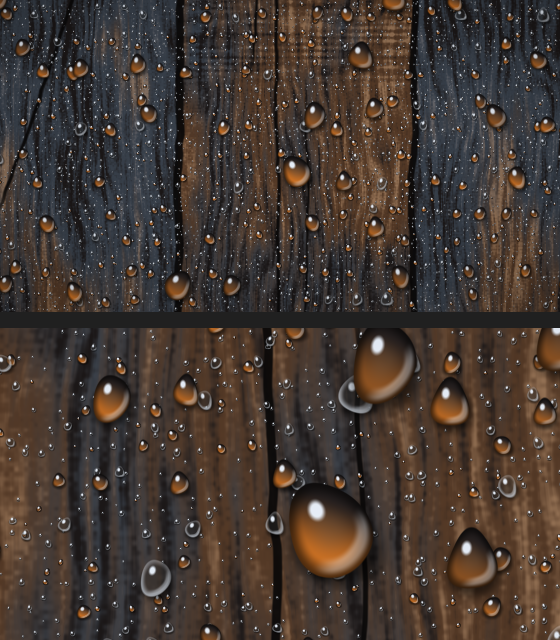
Top: the whole. Bottom: its middle third, enlarged.
Give the GLSL for this texture, as a WebGL 1 fragment shader.

```glsl
precision highp float;
// Wet, weathered planks covered with amber and clear water drops.
// Warped noise makes the vertical grain, distance bands cut seams and cracks,
// and jittered grids of several sizes scatter the shaded drops.
uniform vec2 u_resolution;

const vec3 CHAR = vec3(0.10, 0.085, 0.085);
const vec3 SLATE = vec3(0.21, 0.24, 0.28);
const vec3 GREY = vec3(0.40, 0.40, 0.42);
const vec3 BROWN = vec3(0.31, 0.21, 0.14);
const vec3 TAN = vec3(0.56, 0.43, 0.32);
const vec3 AMBER = vec3(0.76, 0.42, 0.13);
const vec3 GLINT = vec3(0.88, 0.91, 0.95);

float hash(vec2 p) {
  return fract(sin(dot(p, vec2(127.1, 311.7))) * 43758.545);
}

float noise(vec2 p) {
  vec2 i = floor(p), f = fract(p);
  f = f * f * (3.0 - 2.0 * f);
  return mix(mix(hash(i), hash(i + vec2(1.0, 0.0)), f.x),
             mix(hash(i + vec2(0.0, 1.0)), hash(i + 1.0), f.x), f.y);
}

float fbm(vec2 p) {
  float sum = 0.0, amp = 0.5;
  for (int i = 0; i < 4; i++) {
    sum += amp * noise(p);
    p = p * 2.03 + 17.3;
    amp *= 0.5;
  }
  return sum;
}

vec3 ramp(vec3 low, vec3 mid, vec3 high, float t) {
  return mix(mix(low, mid, smoothstep(0.0, 0.5, t)), high, smoothstep(0.5, 1.0, t));
}

// Soft dark band around a wavering vertical path
float crack(vec2 p, float x, float width, float px) {
  float sway = 0.018 * (noise(vec2(x * 31.0, p.y * 5.0)) - 0.5);
  sway += 0.006 * (noise(vec2(x * 17.0, p.y * 28.0)) - 0.5);
  return 1.0 - smoothstep(width - px, width + 1.5 * px, abs(p.x - x - sway));
}

// Wood colour of one plank; warmth runs from slate to brown
vec3 wood(vec2 p, float plank, float warmth) {
  vec2 q = p + vec2(plank * 7.3, plank * 3.1);
  float bend = fbm(vec2(q.x * 4.0, q.y * 1.5));
  float rings = 0.5 + 0.5 * sin(q.x * 150.0 + bend * 55.0);
  float fibre = fbm(vec2(q.x * 75.0 + bend * 9.0, q.y * 4.5));
  float fine = noise(vec2(q.x * 210.0 + bend * 20.0, q.y * 15.0));
  float grit = noise(q * 190.0);
  float stain = fbm(q * vec2(5.0, 2.5) + 9.0);
  float tone = 0.44 + 0.75 * (fibre - 0.47) + 0.24 * (rings - 0.5)
             + 0.24 * (fine - 0.5) + 0.20 * (grit - 0.5) + 0.95 * (stain - 0.47);
  float sawn = smoothstep(0.68, 0.80, p.y) * step(0.5, plank) * step(plank, 1.5);
  tone += sawn * 0.5 * (noise(vec2(q.x * 9.0, q.y * 95.0)) - 0.42);
  float warm = smoothstep(0.25, 0.75, warmth + 1.3 * (stain - 0.47) + 0.5 * (fibre - 0.47));
  return mix(ramp(CHAR, SLATE, GREY, tone), ramp(CHAR, BROWN, TAN, tone), warm);
}

// One grid of drops; radii are fractions of a cell
vec3 addDrops(vec3 col, vec2 p, float cells, float density, vec2 radii,
              float amberShare, float seed, float px) {
  vec2 grid = p * cells;
  grid.x += 5.0 * hash(vec2(floor(grid.y), seed));
  vec2 id = floor(grid) + seed * 13.7;
  float present = step(hash(id), density);
  float size = hash(id + 3.1);
  float radius = mix(radii.x, radii.y, size * size);
  vec2 jitter = vec2(hash(id + 5.7), hash(id + 8.3));
  vec2 q = (fract(grid) - mix(vec2(2.0 * radius), vec2(1.0 - 2.0 * radius), jitter)) / radius;
  float lean = hash(id + 11.9) - 0.5;
  q.x += lean * 0.35 * q.y;
  q.y /= 1.0 + 0.35 * hash(id + 14.2);
  q.x *= 1.0 + 0.18 * clamp(q.y, -1.0, 1.0);
  float d = length(q) * (1.0 + 0.07 * sin(3.0 * atan(q.y, q.x + 0.0001) + lean * 9.0));
  float aa = 1.2 * px * cells / radius;
  float body = present * (1.0 - smoothstep(1.0 - aa, 1.0 + aa * 0.5, d));
  float shadow = 1.0 - smoothstep(0.75, 1.3, length(q + vec2(-0.08, 0.18)));
  col *= 1.0 - 0.55 * present * shadow;

  // Light enters above and gathers in the lower half of the drop
  float glow = smoothstep(0.75, -0.75, q.y + 0.3 * q.x);
  float rim = smoothstep(0.62, 1.0, d);
  vec3 amber = mix(CHAR * 1.3, AMBER, glow * (0.55 + 0.45 * hash(id + 21.0)));
  amber = mix(amber, TAN * 0.8, 0.3 * smoothstep(0.7, 0.1, d));
  amber *= 1.0 - 0.6 * rim;
  vec3 clear = mix(col * 1.2 + 0.07, GLINT * 0.75, rim * (0.35 + 0.5 * glow));
  vec3 drop = mix(clear, amber, step(hash(id + 17.5), amberShare));
  float spot = 1.0 - smoothstep(0.12, 0.24 + aa, length(q - vec2(-0.25, 0.38)));
  float arc = smoothstep(0.22, 0.05, abs(d - 0.76)) * smoothstep(0.3, 0.9, q.x - q.y);
  drop = mix(drop, GLINT, clamp(spot * 0.95 + arc * 0.35, 0.0, 1.0));
  return mix(col, drop, body);
}

void main() {
  float px = 1.0 / u_resolution.y;
  vec2 p = gl_FragCoord.xy * px;
  float aspect = u_resolution.x * px;
  float u = p.x / aspect;
  float seamL = 0.318 * aspect, seamR = 0.738 * aspect;
  float plank = step(seamL, p.x) + step(seamR, p.x);

  // Cool outer boards with warm lower corners, warm middle board
  float middle = step(0.5, plank) * step(plank, 1.5);
  float corners = smoothstep(0.55, 0.0, p.y) * smoothstep(0.12, 0.5, abs(u - 0.5));
  float warmth = mix(0.16 + 0.38 * corners, 0.57, middle);
  vec3 col = wood(p, plank, warmth);

  // Seams and cracks
  float gap = max(crack(p, seamL, 0.012, px), crack(p, seamR, 0.010, px));
  gap = max(gap, crack(p, 0.495 * aspect, 0.0045, px));
  gap = max(gap, crack(p, 0.548 * aspect, 0.0025, px) * smoothstep(0.75, 0.6, p.y));
  gap = max(gap, crack(p, 0.455 * aspect, 0.003, px) * smoothstep(0.75, 0.85, p.y));
  vec2 slanted = vec2(p.x + 0.34 * (1.0 - p.y), p.y);
  gap = max(gap, crack(slanted, 0.13 * aspect, 0.005, px) * smoothstep(0.25, 0.4, p.y));
  col = mix(col, CHAR * 0.35, gap * 0.93);

  // Spray first, then ever larger drops
  col = addDrops(col, p, 75.0, 0.36, vec2(0.09, 0.23), 0.10, 1.0, px);
  col = addDrops(col, p, 42.0, 0.32, vec2(0.10, 0.22), 0.25, 2.0, px);
  col = addDrops(col, p, 23.0, 0.40, vec2(0.11, 0.23), 0.50, 3.0, px);
  col = addDrops(col, p, 11.0, 0.46, vec2(0.12, 0.23), 0.75, 4.0, px);
  col = addDrops(col, p, 5.5, 0.36, vec2(0.13, 0.25), 0.95, 5.0, px);

  float vignette = 1.06 - 0.5 * dot(vec2(u, p.y) - 0.5, vec2(u, p.y) - 0.5);
  gl_FragColor = vec4(clamp(col * vignette, 0.0, 1.0), 1.0);
}
```
